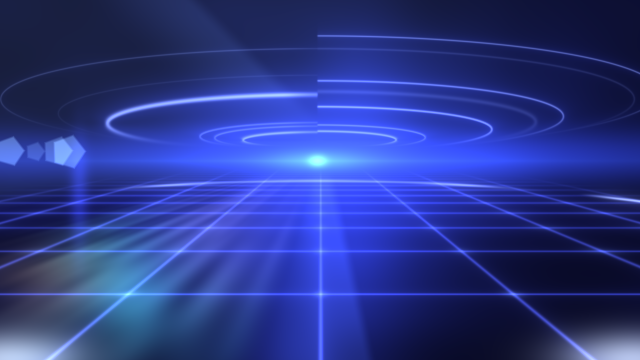
A Shadertoy shader for this background:

```glsl
// A blue stage: a perspective grid floor under broken elliptical light rings,
// a bright horizon flare, pentagon lens ghosts and a tinted fan of light.
// Everything is summed as soft glows around distances, in units of canvas height.

const vec2 FLARE = vec2(0.882, 0.553);
const float GRID_X = 0.891;      // centre column of the floor
const float ROW_HORIZON = 0.588; // vanishing height of the rows
const float COL_HORIZON = 0.625; // vanishing height of the columns
const vec3 BLUE = vec3(0.20, 0.27, 0.90);
const vec3 PALE = vec3(0.70, 0.78, 1.00);

// Rings: radius (negative = left half, positive = right half), width, strength
const vec3 RINGS[13] = vec3[13](
    vec3(-0.583, 0.0065, 0.62), vec3(-0.326, 0.0030, 0.20),
    vec3(-0.285, 0.0030, 0.20), vec3(-0.206, 0.0040, 0.42),
    vec3(-0.880, 0.0025, 0.13), vec3(-0.720, 0.0025, 0.05),
    vec3(0.949, 0.0026, 0.30), vec3(0.683, 0.0030, 0.36),
    vec3(0.484, 0.0032, 0.46), vec3(0.299, 0.0028, 0.25),
    vec3(0.218, 0.0034, 0.38), vec3(0.606, 0.0060, 0.11),
    vec3(0.880, 0.0030, 0.09));

// Lens ghosts: centre, radius, strength
const vec4 GHOSTS[4] = vec4[4](
    vec4(0.190, 0.578, 0.048, 0.42), vec4(0.160, 0.580, 0.042, 0.34),
    vec4(0.026, 0.580, 0.042, 0.46), vec4(0.098, 0.579, 0.027, 0.24));

float hash(vec2 p) {
    vec3 q = fract(vec3(p.xyx) * 0.1031);
    q += dot(q, q.yzx + 33.33);
    return fract((q.x + q.y) * q.z);
}

float noise(vec2 p) {
    vec2 i = floor(p), f = fract(p);
    f = f * f * (3.0 - 2.0 * f);
    return mix(mix(hash(i), hash(i + vec2(1, 0)), f.x),
               mix(hash(i + vec2(0, 1)), hash(i + vec2(1, 1)), f.x), f.y);
}

float blob(vec2 d, vec2 size) { d /= size; return exp(-dot(d, d)); }

float line(float d, float w) {
    return exp(-d * d / (w * w)) + 0.25 * exp(-abs(d) / (4.0 * w));
}

float pentagon(vec2 p, float r) {
    float side = 6.28318 / 5.0, a = atan(p.x, p.y) + 0.35;
    return cos(floor(0.5 + a / side) * side - a) * length(p) - r * 0.81;
}

vec3 ring(vec2 p, float radius, float width, float strength) {
    float r = abs(radius), ry = 0.095 * r + 0.0734 * r * r;
    vec2 size = vec2(r, ry);
    vec2 q = p - vec2(FLARE.x, 0.604 + 0.1555 * r * r);
    float f = length(q / size);
    float d = f * (f - 1.0) / max(length(q / (size * size)), 0.001);
    float fade = smoothstep(-0.85, 0.3, q.y / ry);
    fade *= smoothstep(-0.004, 0.004, q.x * sign(radius));
    fade *= radius < 0.0 ? 1.0 - 0.45 * smoothstep(-0.1, 0.0, q.x) : 1.0;
    vec3 light = PALE * exp(-d * d / (width * width)) + BLUE * 0.45 * exp(-abs(d) / (4.0 * width));
    return light * fade * strength;
}

vec3 sky(vec2 p) {
    vec2 d = p - FLARE;
    vec3 c = mix(vec3(0.095, 0.120, 0.245), vec3(0.045, 0.055, 0.18), smoothstep(0.8, 1.7, p.x));
    c += vec3(0.10, 0.15, 0.52) * blob(d - vec2(0.0, 0.01), vec2(1.7, 0.075));
    c += vec3(0.10, 0.15, 0.52) * blob(d - vec2(0.09, 0.08), vec2(0.44, 0.26));
    c += vec3(0.05, 0.07, 0.24) * (noise(p * vec2(5.0, 6.0)) - 0.4) * blob(d, vec2(0.9, 0.45));
    // Pale curtain of light at the upper left
    float edge = p.x - 0.51 - (1.0 - p.y);
    float curtain = smoothstep(-0.28, 0.0, edge) * (1.0 - smoothstep(0.0, 0.06, edge));
    return c + vec3(0.04, 0.055, 0.09) * curtain * smoothstep(0.6, 0.8, p.y);
}

vec3 grid(vec2 p) {
    float z = 1.0 / max(ROW_HORIZON - p.y, 0.02), drop = max(COL_HORIZON - p.y, 0.02) * 1.21;
    float row = z / 1.028 - 2.40, col = (p.x - GRID_X) / drop, n = round(col);
    float dRow = (row - round(row)) * 1.028 / (z * z);
    float dCol = (col - n) * drop * inversesqrt(1.0 + 1.464 * n * n);
    float near = clamp(1.0 - p.y / 0.5, 0.0, 1.0);
    vec3 c = vec3(0.19, 0.23, 0.68) * line(dRow, 0.0029) * mix(0.30, 0.85, near);
    c += vec3(0.22, 0.26, 0.66) * line(dCol, mix(0.0028, 0.0060, near)) * mix(0.40, 0.85, near);
    return c + vec3(0.14, 0.20, 0.25) * blob(vec2(dRow, dCol), vec2(0.009, 0.018)) * near;
}

vec3 fan(vec2 p) {
    vec2 d = p - FLARE;
    float angle = d.x / max(-d.y, 0.02);
    float rays = 0.45 + 0.85 * noise(vec2(angle * 5.0, length(d) * 4.0));
    float mask = smoothstep(-0.25, -0.50, angle) * smoothstep(-5.0, -2.0, angle);
    vec3 c = vec3(0.09, 0.21, 0.23) * blob(p - vec2(0.42, 0.15), vec2(0.34, 0.28));
    c += vec3(0.21, 0.13, 0.09) * blob(p - vec2(0.13, 0.24), vec2(0.18, 0.14));
    c += vec3(0.04, 0.15, 0.13) * blob(p - vec2(0.25, 0.33), vec2(0.14, 0.11));
    c += vec3(0.16, 0.11, 0.20) * blob(p - vec2(0.60, 0.34), vec2(0.20, 0.18));
    return c * rays * mask + vec3(0.08, 0.27, 0.28) * blob(p - vec2(0.36, 0.17), vec2(0.11, 0.11));
}

vec3 ground(vec2 p) {
    float x = p.x - FLARE.x, depth = clamp(p.y / 0.5, 0.0, 1.0);
    vec3 c = mix(vec3(0.03, 0.035, 0.14), vec3(0.06, 0.07, 0.27), depth * depth);
    c += vec3(0.14, 0.20, 0.68) * blob(vec2(x, 0.0), vec2(mix(0.30, 0.42, depth), 1.0)) * mix(0.42, 1.0, depth);
    // Narrow shaft below the flare, with a crisp right side
    float spread = 0.02 + 0.22 * (0.5 - p.y);
    c += vec3(0.05, 0.07, 0.15) * smoothstep(-spread * 2.0, 0.0, x) * (1.0 - smoothstep(spread, spread + 0.035, x));
    // Uneven haze drifting over the floor
    c *= 0.78 + 0.44 * noise(p * vec2(5.0, 7.0) + 3.0);
    c += grid(p) + fan(p);
    // White pools of light in the two near corners
    vec2 corner = vec2(abs(p.x - 0.889) - 0.87, p.y);
    return c + vec3(0.68, 0.73, 0.76) * blob(corner, vec2(0.20, 0.075));
}

void mainImage(out vec4 fragColor, in vec2 fragCoord) {
    vec2 p = fragCoord / iResolution.y, d = p - FLARE;
    // Floor edge: a shallow arc with three brighter stretches
    float rim = p.y - 0.4977 + 0.0713 * d.x * d.x;
    vec3 c = mix(ground(p), sky(p), smoothstep(-0.03, 0.04, rim));
    float shine = 0.34 * blob(vec2(d.x, 0), vec2(0.3, 1)) + 0.42 * blob(vec2(abs(d.x) - 0.40, 0), vec2(0.11, 1));
    shine += 0.65 * smoothstep(0.72, 0.85, d.x);
    c += PALE * shine * line(rim, 0.0038);

    for (int i = 0; i < 13; i++) c += ring(p, RINGS[i].x, RINGS[i].y, RINGS[i].z);

    // Horizon streak and flare core
    c += vec3(0.08, 0.17, 0.32) * exp(-abs(d.y) / 0.015) * exp(-abs(d.x) / 0.5);
    c += vec3(0.10, 0.25, 0.25) * blob(d, vec2(0.13, 0.030));
    c += vec3(0.25, 0.48, 0.30) * blob(d, vec2(0.024, 0.016));

    // Lens ghosts and the faint vertical gleam below them
    for (int i = 0; i < 4; i++) {
        float s = pentagon(p - GHOSTS[i].xy, GHOSTS[i].z);
        c += vec3(0.42, 0.56, 0.58) * GHOSTS[i].w * (1.0 - smoothstep(-0.004, 0.004, s));
    }
    c += vec3(0.07, 0.09, 0.32) * blob(p - vec2(0.22, 0.46), vec2(0.025, 0.15));
    fragColor = vec4(clamp(c, 0.0, 1.0), 1.0);
}
```
